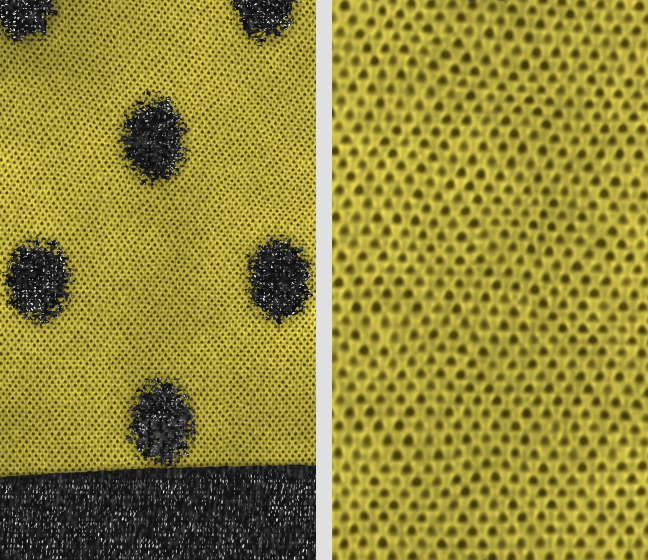
Left: the whole. Right: its middle third, enlarged.
Reproduce this texture procedurally as a Shadertoy shader.

```glsl
// Yellow mesh knit with staggered fuzzy black glitter dots above a dark lurex band.

float hash(vec2 p) {
    p = fract(p * vec2(123.34, 345.45));
    p += dot(p, p + 34.35);
    return fract(p.x * p.y);
}

float noise(vec2 p) {
    vec2 i = floor(p), f = fract(p);
    f = f * f * (3.0 - 2.0 * f);
    return mix(mix(hash(i), hash(i + vec2(1, 0)), f.x),
               mix(hash(i + vec2(0, 1)), hash(i + vec2(1, 1)), f.x), f.y);
}

// Short metallic threads, one per cell; spread is the range of their angles
float flecks(vec2 p, float spread, float density) {
    vec2 id = floor(p);
    vec2 c = fract(p) - 0.5;
    c -= 0.4 * (vec2(hash(id + 3.1), hash(id + 7.7)) - 0.5);
    float a = (hash(id + 11.3) - 0.5) * spread;
    c = mat2(cos(a), -sin(a), sin(a), cos(a)) * c;
    c.y -= clamp(c.y, -0.14, 0.14);
    float lit = step(1.0 - density, hash(id + 19.9)) * (0.3 + 0.7 * hash(id + 23.5));
    return lit * (1.0 - smoothstep(0.06, 0.28, length(c)));
}

// Two interleaved grids of arched holes, with upright yarn columns between them
vec3 meshKnit(vec2 p) {
    vec2 q = p * vec2(48.0, 36.0);
    q += 0.3 * vec2(noise(p * 16.0), noise(p * 16.0 + 40.0));
    float hole = 0.0;
    for (int grid = 0; grid < 2; grid++) {
        vec2 g = q + 0.5 * float(grid);
        vec2 c = fract(g) - 0.5;
        float arch = length(vec2(c.x, 1.35 * c.y + 1.3 * c.x * c.x - 0.05));
        float depth = 0.7 + 0.5 * hash(floor(g) + 17.0 * float(grid));
        hole = max(hole, depth * (1.0 - smoothstep(0.03, 0.42, arch)));
    }
    float column = 0.5 + 0.5 * cos(12.5664 * q.x);
    float fibre = noise(p * vec2(190.0, 170.0)) - 0.5;
    vec3 yarn = mix(vec3(0.84, 0.79, 0.32), vec3(0.76, 0.70, 0.26), column);
    vec3 col = mix(yarn, vec3(0.31, 0.265, 0.03), clamp(hole, 0.0, 1.0));
    return col * (1.0 + 0.26 * fibre);
}

// Signed distance to the nearest dot, in units of its radius
float dotField(vec2 p) {
    float d = 9.0;
    for (int row = 0; row < 4; row++) {
        float r = float(row);
        float x = p.x - 0.51 + 0.006 * r * r - 0.38 * mod(r, 2.0);
        x -= 0.76 * round(x / 0.76);
        d = min(d, length(vec2(x, p.y - 0.435 - 0.447 * r) / vec2(0.098, 0.128)) - 1.0);
    }
    return d;
}

void mainImage(out vec4 fragColor, in vec2 fragCoord) {
    vec2 p = fragCoord / iResolution.x;

    // The fabric turns clockwise towards the top
    float turn = 0.14 * smoothstep(0.5, 1.6, p.y);
    vec2 w = p + turn * vec2(-0.6 * (p.y - 0.5), p.x - 0.3);
    w.x += 0.008 * sin(p.y * 4.0);
    vec3 col = meshKnit(w);

    // Broad light and shade with soft folds
    float light = 0.88 + 0.24 * noise(p * vec2(2.0, 2.6) + 3.0);
    light += 0.1 * (noise(w * 9.0) - 0.5);
    light *= 1.0 - 0.28 * smoothstep(0.6, 0.0, length((p - vec2(0.0, 1.78)) * vec2(0.9, 1.3)));
    light *= 1.0 - 0.18 * smoothstep(0.3, 0.0, p.x) * smoothstep(0.9, 0.3, p.y);
    col *= light;

    // Fuzzy dots: solid core, stitches breaking up towards the rim
    float d = dotField(p);
    float fuzz = noise(p * vec2(85.0, 110.0)) * 0.6 + noise(p * 180.0) * 0.4 - 0.5;
    float cover = 1.0 - smoothstep(-0.14, 0.1, d + 0.75 * fuzz);
    col *= 1.0 - 0.18 * smoothstep(0.35, 0.0, d);
    float grey = smoothstep(0.75, 0.4, p.y);
    vec3 pile = vec3(0.05, 0.05, 0.052) + (0.16 + 0.1 * grey) * pow(noise(p * 110.0), 1.6);
    float glint = flecks(p * 76.0, 3.1, 0.4) + 0.8 * flecks(p * 112.0 + 9.0, 3.1, 0.35);
    glint *= (0.4 + 1.0 * noise(p * 20.0)) * (1.0 - 0.35 * grey);
    pile += glint * vec3(0.74, 0.74, 0.71);
    col = mix(col, pile, cover);

    // Dark band: nearly upright ribs with fine metallic specks
    float edge = 0.262 + 0.075 * p.x - 0.037 * p.x * p.x + 0.005 * (noise(p * 60.0) - 0.5);
    vec2 b = vec2(p.x - 0.06 * p.y, p.y);
    float rib = 0.5 + 0.5 * sin(b.x * 330.0 + 1.5 * noise(b * 30.0));
    float wool = noise(b * vec2(130.0, 75.0));
    vec3 band = vec3(0.065, 0.068, 0.07) + 0.22 * wool * wool * (0.4 + 0.6 * rib);
    float threads = flecks(b * vec2(80.0, 58.0), 0.6, 0.45);
    threads += 0.8 * flecks(b * vec2(112.0, 82.0) + 5.0, 0.8, 0.4);
    threads *= smoothstep(0.0, 0.05, edge - p.y) * (0.35 + 0.9 * noise(b * 22.0));
    band += threads * vec3(0.72, 0.72, 0.69);
    col *= 1.0 - 0.3 * smoothstep(0.025, 0.0, p.y - edge);
    col = mix(col, band, smoothstep(0.003, -0.003, p.y - edge));

    fragColor = vec4(clamp(col, 0.0, 1.0), 1.0);
}
```
